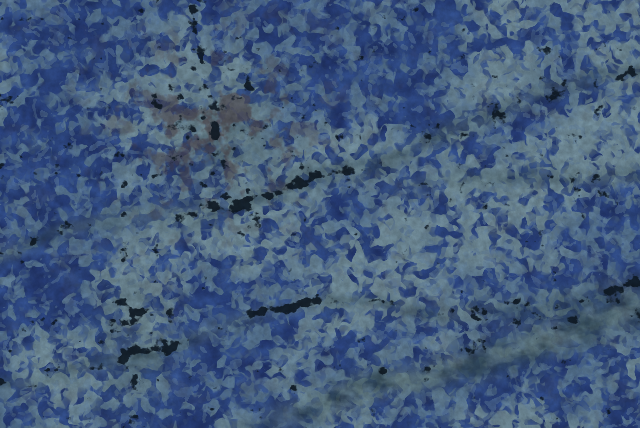
This texture is drawn by a Shadertoy shader. Its source:

```glsl
float hash(vec2 p) {
    return fract(sin(dot(p, vec2(127.1, 311.7))) * 43758.5);
}

float noise(vec2 p) {
    vec2 cell = floor(p), f = fract(p);
    f = f * f * (3.0 - 2.0 * f);
    float low = mix(hash(cell), hash(cell + vec2(1, 0)), f.x);
    float high = mix(hash(cell + vec2(0, 1)), hash(cell + vec2(1, 1)), f.x);
    return mix(low, high, f.y);
}

float fbm(vec2 p) {
    float sum = 0.0, weight = 0.533;
    for (int i = 0; i < 4; i++) {
        sum += weight * noise(p);
        p = mat2(1.6, 1.2, -1.2, 1.6) * p + 17.3;
        weight *= 0.5;
    }
    return sum;
}

// Soft-edged mosaic of randomly turned, elongated flakes
float flakes(vec2 p, float stretch, float sharpness) {
    vec2 base = floor(p);
    float total = 0.0, tone = 0.0;
    for (int j = -2; j <= 2; j++) {
        for (int i = -2; i <= 2; i++) {
            vec2 cell = base + vec2(i, j);
            float angle = 6.283 * hash(cell + 5.7);
            vec2 d = p - cell - vec2(hash(cell + 31.3), hash(cell + 73.9));
            d = mat2(cos(angle), sin(angle), -sin(angle), cos(angle)) * d;
            float weight = exp(-sharpness * length(d * vec2(1.0 / stretch, stretch)));
            total += weight;
            tone += weight * hash(cell);
        }
    }
    return tone / total;
}

float band(float d, float width) {
    return exp(-d * d / (width * width));
}

float blob(vec2 p, vec2 center, vec2 size) {
    return band(length((p - center) / size), 1.0);
}

void mainImage(out vec4 fragColor, in vec2 fragCoord) {
    vec2 p = fragCoord / iResolution.y;
    float cloud = fbm(p * 6.0 + 3.1);
    float fine = fbm(p * 90.0);
    float wobble = 0.06 * (fbm(p * 7.0 + 40.0) - 0.5);

    // Pale patches, thinning out towards the upper right
    float pale = 1.5 * (cloud - 0.5);
    pale += 0.25 * blob(p, vec2(0.3, 0.18), vec2(0.22, 0.2));
    pale += 0.22 * blob(p, vec2(0.65, 0.4), vec2(0.3, 0.1));
    pale += 0.2 * blob(p, vec2(0.4, 0.72), vec2(0.25, 0.13));
    pale += 0.2 * blob(p, vec2(1.35, 0.62), vec2(0.25, 0.07));

    // Blue flakes in a grey-blue ground
    vec2 warped = p + 0.012 * vec2(noise(p * 60.0), noise(p * 60.0 + 9.0));
    float tone = mix(flakes(warped * 42.0, 1.4, 16.0), flakes(warped * 78.0, 1.5, 14.0), 0.36);
    float blue = smoothstep(0.28, 0.66, tone - 0.38 * pale + 0.2 * (fine - 0.5));
    vec3 ground = mix(vec3(0.31, 0.42, 0.53), vec3(0.41, 0.51, 0.56), smoothstep(-0.2, 0.35, pale));
    vec3 flake = mix(vec3(0.12, 0.19, 0.39), vec3(0.19, 0.30, 0.53), noise(p * 34.0 + 8.0));
    vec3 color = mix(ground, flake, blue);
    float needles = flakes(p * 60.0 + 50.0, 2.0, 16.0);
    color = mix(color, vec3(0.35, 0.46, 0.57), 0.45 * smoothstep(0.72, 0.9, needles));

    // Rising veins, a broad green seam and a steep crack
    float upper = p.y - (0.385 + 0.29 * p.x + 0.025 * sin(5.0 * (p.x - 0.97))) + wobble;
    float lower = p.y - (0.14 + 0.137 * p.x + 0.04 * sin(5.5 * (0.98 - p.x))) + wobble;
    float seam = p.y - (0.28 * p.x - 0.155) + wobble;
    float crack = p.x - (0.45 + 0.2 * (1.0 - p.y)) + wobble;
    float right = smoothstep(0.9, 1.4, p.x);
    float crackFade = smoothstep(0.58, 0.68, p.y);
    float broken = smoothstep(0.35, 0.6, noise(p * vec2(6.0, 3.0) + 12.0));

    // Green-grey staining around the veins
    float stain = 0.45 * band(upper, 0.025) + 0.4 * band(lower, 0.018 + 0.02 * right);
    stain += 0.8 * band(seam, 0.036) * smoothstep(0.45, 0.8, p.x);
    stain += 0.35 * blob(p, vec2(0.31, 0.2), vec2(0.08, 0.13));
    stain += 0.35 * blob(p, vec2(0.53, 0.68), vec2(0.12, 0.13));
    stain += 0.4 * band(p.y - 0.56 - 0.02 * p.x + wobble, 0.022) * smoothstep(0.8, 1.1, p.x);
    vec3 green = mix(vec3(0.17, 0.25, 0.29), vec3(0.35, 0.44, 0.46), smoothstep(0.3, 0.65, fbm(p * vec2(18.0, 30.0))));
    color = mix(color, green, clamp(stain, 0.0, 0.85));

    // Rust flecks in the upper left cluster
    float cluster = blob(p, vec2(0.5, 0.7), vec2(0.22, 0.19));
    float rust = smoothstep(0.52, 0.68, fbm(p * 30.0 + 61.0) + 0.13 * cluster - 0.07);
    color = mix(color, vec3(0.27, 0.23, 0.25), 0.65 * rust * (0.15 + 0.85 * cluster));

    // Black mineral specks gathered along veins and clusters
    float density = 0.14 + band(upper, 0.018) * mix(0.35, 0.85, broken);
    density += band(lower, 0.012 + 0.014 * right) * mix(0.35 + 0.45 * right, 0.7, broken);
    density += 0.4 * band(seam - 0.025, 0.014) * smoothstep(0.5, 0.9, p.x);
    density += 0.6 * band(crack, 0.012) * crackFade + 0.38 * cluster;
    density += 0.5 * blob(p, vec2(0.31, 0.2), vec2(0.07, 0.14));
    density += 0.5 * blob(p, vec2(1.36, 0.57), vec2(0.1, 0.05));
    float speck = fbm(p * vec2(38.0, 44.0) + 25.0) - 0.84 + 0.38 * min(density, 1.0);
    color = mix(color, vec3(0.05, 0.09, 0.13), 0.9 * smoothstep(-0.02, 0.09, speck));

    // Fine crystalline grain
    color *= 0.84 + 0.32 * fine;
    fragColor = vec4(color, 1.0);
}
```
